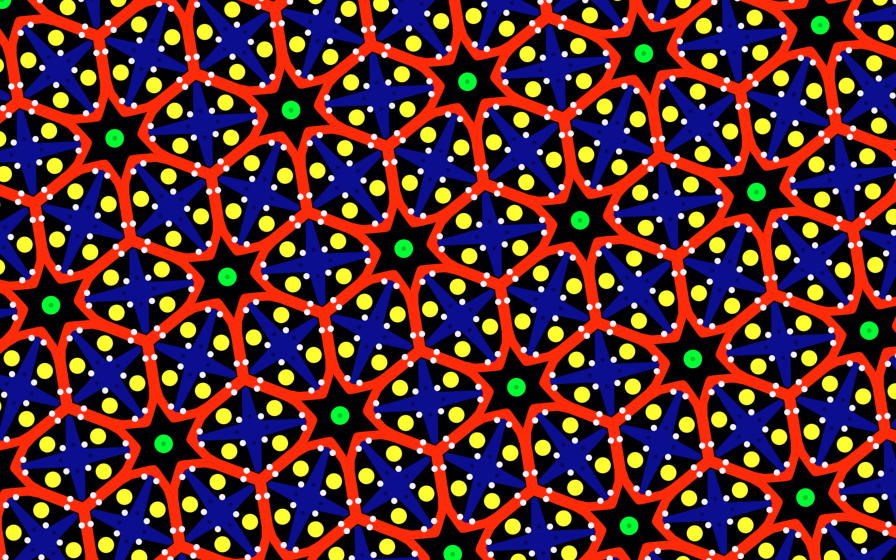
A Shadertoy shader for this pattern:

```glsl
// A tilted hexagonal lattice of black six-pointed stars with green hearts, bounded by red bands,
// with a blue four-armed cross between each pair of neighbouring stars.
// Space is folded into one mirror wedge of a hexagon, where each part is a distance function.

// Lattice placement, in canvas heights
const float PERIOD = 0.319;
const float TILT = 0.159;
const vec2 ORIGIN = vec2(0.721, 0.556);

// Shape sizes, in lattice periods
const vec2 CENTROID = vec2(0.5, 0.288675);
const vec2 STAR_TIP = vec2(0.251, 0.145);
const vec2 STAR_VALLEY = vec2(0.150, 0.0);
const float SPOKE_HALF = 0.032;
const float SIDE_HALF = 0.025;
const float FILLET = 0.025;
const float HEART_RADIUS = 0.052;
const float YELLOW_RADIUS = 0.045;
const float WHITE_RADIUS = 0.0175;

// Dot positions relative to the centre of a cross
const vec2 YELLOW_DOT = vec2(0.144, 0.0995);
const vec2 LONG_TIP_DOT = vec2(0.290, 0.036);
const vec2 SHORT_TIP_DOT = vec2(0.065, 0.222);
const vec2 INNER_DOT = vec2(0.062, 0.066);

const vec3 BLACK = vec3(0.005, 0.0, 0.01);
const vec3 RED = vec3(1.0, 0.17, 0.03);
const vec3 BLUE = vec3(0.045, 0.055, 0.56);
const vec3 NAVY = vec3(0.03, 0.03, 0.38);
const vec3 YELLOW = vec3(1.0, 1.0, 0.19);
const vec3 GREEN = vec3(0.0, 1.0, 0.2);
const vec3 DARK_GREEN = vec3(0.0, 0.75, 0.13);
const vec3 WHITE = vec3(0.95, 0.94, 1.0);

float smoothMin(float a, float b, float k) {
    float h = max(k - abs(a - b), 0.0) / k;
    return min(a, b) - 0.25 * k * h * h;
}

float segment(vec2 p, vec2 a, vec2 b) {
    vec2 ab = b - a;
    return length(p - a - ab * clamp(dot(p - a, ab) / dot(ab, ab), 0.0, 1.0));
}

// Arm from the origin along +x, narrowing from root to tip
float taperedArm(vec2 p, float reach, float root, float tip) {
    float x = clamp(p.x, 0.0, reach);
    return length(p - vec2(x, 0.0)) - mix(root, tip, x / reach);
}

float disc(vec2 p, vec2 centre, float radius) {
    return length(p - centre) - radius;
}

// Offset from the nearest point of a unit triangular lattice
vec2 hexRepeat(vec2 p) {
    vec2 size = vec2(1.0, sqrt(3.0));
    vec2 a = p - size * floor(p / size + 0.5);
    vec2 b = p - size * (floor(p / size) + 0.5);
    return dot(a, a) < dot(b, b) ? a : b;
}

// Mirror wedge from the lattice direction (+x) to the centroid direction
vec2 foldWedge(vec2 p) {
    const float SECTOR = 1.0471976;
    float angle = atan(p.y, p.x + 1e-7);
    angle = abs(mod(angle + 0.5 * SECTOR, SECTOR) - 0.5 * SECTOR);
    return length(p) * vec2(cos(angle), sin(angle));
}

float redBands(vec2 p) {
    float spoke = segment(p, STAR_TIP, CENTROID) - SPOKE_HALF;
    // Softened mirror line rounds the star's valleys
    vec2 q = vec2(p.x, sqrt(p.y * p.y + 0.0002));
    float side = segment(q, STAR_VALLEY, STAR_TIP) - SIDE_HALF;
    return smoothMin(spoke, side, FILLET);
}

float blueCross(vec2 c) {
    float along = taperedArm(c, 0.297, 0.050, 0.016);
    float across = taperedArm(c.yx, 0.220, 0.053, 0.021);
    return smoothMin(along, across, 0.03);
}

void mainImage(out vec4 fragColor, in vec2 fragCoord) {
    vec2 p = (fragCoord / iResolution.y - ORIGIN) / PERIOD;
    float cs = cos(TILT), sn = sin(TILT);
    p = vec2(cs * p.x + sn * p.y, cs * p.y - sn * p.x);
    vec2 star = foldWedge(hexRepeat(p));
    vec2 cell = vec2(0.5 - star.x, star.y);
    float edge = 0.8 / (iResolution.y * PERIOD);

    // Crosses with faint dark flecks, then the bands
    vec3 color = mix(BLACK, BLUE, smoothstep(edge, -edge, blueCross(cell)));
    float flecks = min(disc(cell, vec2(0.085, 0.0), 0.012), disc(cell, vec2(0.0, 0.075), 0.012));
    color = mix(color, NAVY, smoothstep(edge, -edge, flecks));
    color = mix(color, RED, smoothstep(edge, -edge, redBands(star)));

    // Dots around each cross
    float yellow = disc(cell, YELLOW_DOT, YELLOW_RADIUS);
    color = mix(color, YELLOW, smoothstep(edge, -edge, yellow));
    float white = min(disc(cell, LONG_TIP_DOT, WHITE_RADIUS), disc(cell, SHORT_TIP_DOT, WHITE_RADIUS));
    white = min(white, disc(cell, INNER_DOT, WHITE_RADIUS));
    color = mix(color, WHITE, smoothstep(edge, -edge, white));

    // Star hearts
    float heart = length(star);
    color = mix(color, GREEN, smoothstep(edge, -edge, heart - HEART_RADIUS));
    color = mix(color, DARK_GREEN, smoothstep(edge, -edge, heart - 0.013));
    fragColor = vec4(color, 1.0);
}
```
